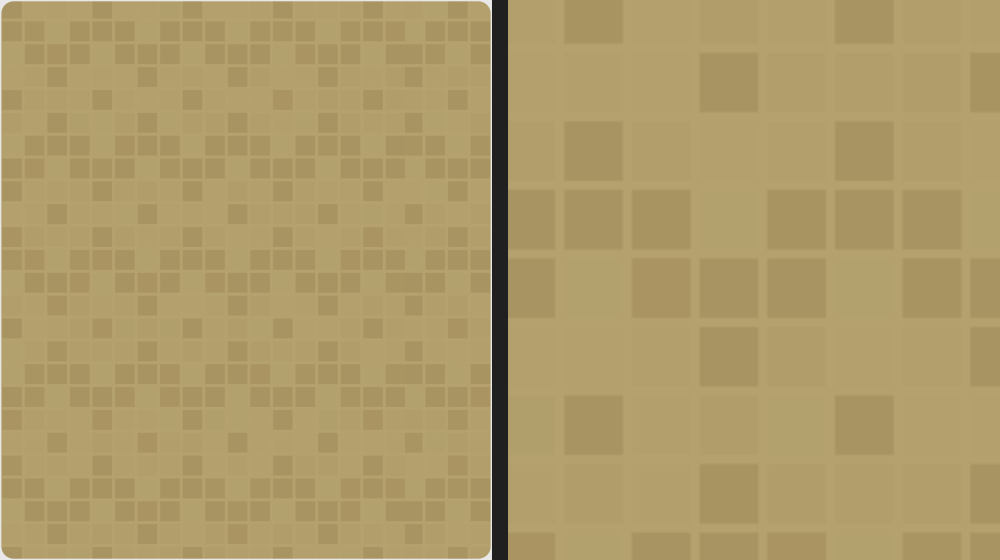
Left, the full canvas; right, a detail of the centre.
Reproduce this pattern procedurally as a WebGL 2 fragment shader.

```glsl
#version 300 es
precision highp float;
// Tan panel of small square tiles in a woven zigzag of darker squares.
// The motif spans 4 columns by 10 rows and is mirrored about its middle row;
// the columns slip sideways at one seam, and a rounded pale rim frames it all.

uniform vec2 u_resolution;
out vec4 fragColor;

float hash(vec2 p) {
  return fract(sin(dot(p, vec2(127.1, 311.7))) * 43758.5453);
}

// Distance in rows from the mirror row of the motif, 0 to 5
float mirrorRow(float row) {
  return abs(floor(mod(row + 1.5, 10.0)) - 5.0);
}

// 1 where the motif has a dark tile, else 0
float darkTile(vec2 id) {
  float col = floor(mod(id.x + 0.5, 4.0));
  float d = mirrorRow(id.y);
  bool band = d > 1.5 && d < 3.5;
  bool first = d < 0.5 || (d > 2.5 && d < 4.5);
  bool odd = col == 1.0 || col == 3.0;
  bool dark = odd ? band : (col < 0.5 ? first : !first);
  return dark ? 1.0 : 0.0;
}

float roundedBox(vec2 p, vec2 halfSize, float radius) {
  vec2 q = abs(p) - halfSize + radius;
  return length(max(q, 0.0)) + min(max(q.x, q.y), 0.0) - radius;
}

void main() {
  vec2 uv = gl_FragCoord.xy / u_resolution;
  uv.y = 1.0 - uv.y;

  // Tile grid, rows counted from the top
  vec2 grid = vec2((uv.x - 0.0015) * 21.806, (uv.y + 0.0052) * 24.506);
  grid.x += 0.242 * step(0.823, uv.x);          // slipped seam
  vec2 id = floor(grid);
  vec2 local = abs(fract(grid) - 0.5);

  // Soft-edged square tile
  vec2 blur = max(vec2(21.806, 24.506) / u_resolution, 0.04);
  vec2 edge = 1.0 - smoothstep(0.435 - 0.7 * blur, 0.435 + 0.7 * blur, local);
  float tile = edge.x * edge.y;

  // Dark tiles are steady; the rest are faint, and fainter in the dark bands
  float d = mirrorRow(id.y);
  float inBand = step(1.5, d) * step(d, 3.5);
  float faint = mix(0.06 + 0.27 * hash(id), 0.06, inBand);
  float shade = mix(faint, 0.95 + 0.05 * hash(id + 7.0), darkTile(id));

  vec3 ground = vec3(0.706, 0.633, 0.432);
  vec3 shadow = vec3(0.659, 0.580, 0.382);
  vec3 color = mix(ground, shadow, shade * tile);

  // Pale rim and rounded corners, in units of canvas height
  float aspect = u_resolution.x / u_resolution.y;
  vec2 p = (uv - 0.5) * vec2(aspect, 1.0);
  float rim = roundedBox(p, vec2(0.5 * aspect, 0.5) - 0.0024, 0.022);
  float aa = 0.6 / u_resolution.y;
  color = mix(color, vec3(0.91), smoothstep(-aa, aa, rim));

  fragColor = vec4(color, 1.0);
}
```
